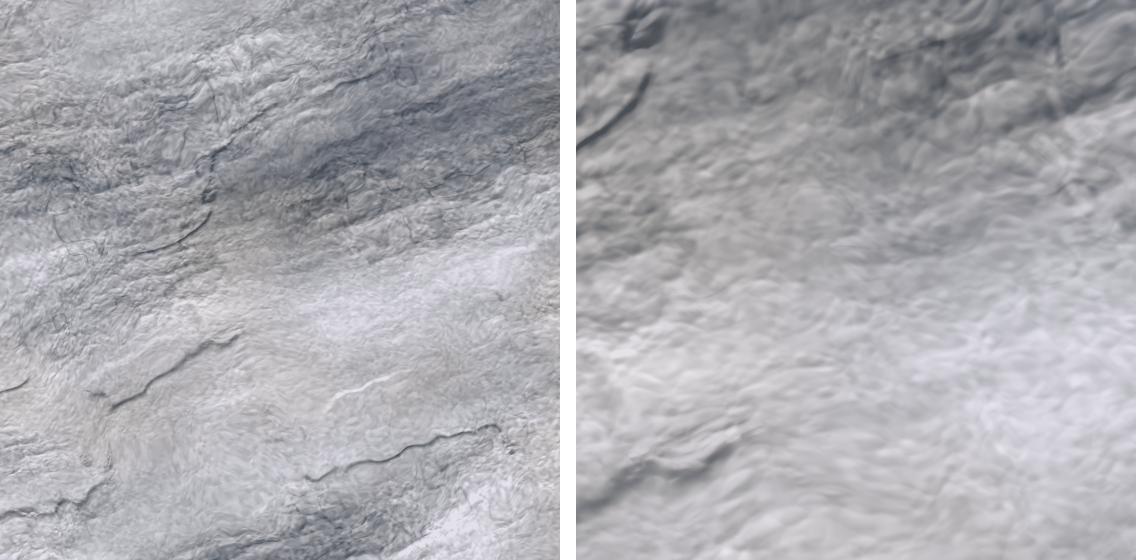
Left, the full canvas; right, a detail of the centre.
This texture is drawn by a Shadertoy shader. Its source:

```glsl
// Weathered, snow-dusted rock: broad slate and pale drifts crossed by slanted folds.
// A billowed height field, stretched along the slope and bent by noise, is lit from
// the upper left; tone patches, broken cracks, wind streaks and grit lie over it.

const float SLOPE_ANGLE  = 0.36;              // rise of the folds, radians
const float BEND         = 0.07;              // wander of the folds
const vec2  PATCH_SCALE  = vec2(2.3, 4.8);    // along, across the slope
const vec2  FOLD_SCALE   = vec2(5.5, 13.0);
const vec2  LEDGE_SCALE  = vec2(2.6, 8.0);
const vec2  CRUMB_SCALE  = vec2(27.0, 38.0);
const vec2  CRACKLE_SCALE = vec2(30.0, 46.0);
const vec2  STREAK_SCALE = vec2(12.0, 95.0);
const vec2  GRIT_SCALE   = vec2(150.0, 190.0);
const vec2  LIGHT_STEP   = vec2(-0.0012, 0.0025);
const float MEAN_TONE    = 0.655;
const float PATCH_GAIN   = 0.56;
const float RELIEF_GAIN  = 1.75;
const float RELIEF_LIMIT = 0.20;
const float LEDGE_DEPTH  = 0.26;
const float CRACK_GAIN   = 0.17;
const float CRACKLE_GAIN = 0.09;
const float STREAK_GAIN  = 0.14;
const float GRIT_GAIN    = 0.15;
const vec3  SLATE = vec3(0.465, 0.475, 0.500);
const vec3  STONE = vec3(0.635, 0.632, 0.645);
const vec3  SNOW  = vec3(0.825, 0.818, 0.845);
const vec3  WARMTH = vec3(0.014, 0.003, -0.020);

float hash(vec2 cell) {
    return fract(sin(dot(cell, vec2(127.1, 311.7))) * 43758.5453);
}

float noise(vec2 p) {
    vec2 cell = floor(p), f = fract(p);
    f = f * f * f * (f * (f * 6.0 - 15.0) + 10.0);
    float low  = mix(hash(cell), hash(cell + vec2(1, 0)), f.x);
    float high = mix(hash(cell + vec2(0, 1)), hash(cell + vec2(1, 1)), f.x);
    return mix(low, high, f.y);
}

float fbm(vec2 p) {
    float sum = 0.0, weight = 0.5;
    for (int i = 0; i < 4; i++) {
        sum += weight * noise(p);
        p = p * 2.03 + vec2(17.3, 9.1);
        weight *= 0.5;
    }
    return sum / 0.9375;
}

// Round tops parted by narrow creases.
float billow(vec2 p) {
    float n = 2.0 * noise(p) - 1.0;
    return sqrt(n * n + 0.003);
}

// Canvas position to bent (along, across) slope coordinates.
vec2 slopeCoords(vec2 p) {
    vec2 along = vec2(cos(SLOPE_ANGLE), sin(SLOPE_ANGLE));
    vec2 bend = vec2(noise(p * 3.1 + 4.0), noise(p * 3.1 + 31.0)) - 0.5;
    bend += 0.3 * (vec2(noise(p * 13.0 + 8.0), noise(p * 13.0 + 53.0)) - 0.5);
    bend += 0.1 * (vec2(noise(p * 41.0 + 2.0), noise(p * 41.0 + 77.0)) - 0.5);
    p += BEND * bend;
    return vec2(dot(p, along), dot(p, vec2(-along.y, along.x)));
}

// Signed distance-like value, zero on the ledges, and their broken presence.
vec2 ledgeAt(vec2 q) {
    float level = noise(q * LEDGE_SCALE + 40.0) + 0.12 * noise(q * 26.0) - 0.55;
    return vec2(level, smoothstep(0.38, 0.58, noise(q * vec2(3.5, 6.0) + 71.0)));
}

float height(vec2 p, float rough) {
    vec2 q = slopeCoords(p);

    // Large folds, strongest on rough ground, and sharp ledges
    float h = 0.40 * rough * billow(q * FOLD_SCALE + 3.0);
    h += 0.20 * rough * billow(q * FOLD_SCALE * 2.1 + 19.0);
    vec2 ledge = ledgeAt(q);
    h += LEDGE_DEPTH * ledge.y * smoothstep(-0.04, 0.04, ledge.x);

    // Crumbled surface
    vec2 c = q * CRUMB_SCALE;
    float weight = 0.13;
    for (int i = 0; i < 4; i++) {
        h += weight * (0.35 + 0.65 * rough) * billow(c);
        c = mat2(0.88, 0.47, -0.47, 0.88) * c * 1.75 + 11.7;
        weight *= 0.58;
    }
    return h;
}

void mainImage(out vec4 fragColor, in vec2 fragCoord) {
    vec2 p = fragCoord / iResolution.y;
    vec2 q = slopeCoords(p);

    // Broad drifts and bare patches
    float drift = fbm(q * PATCH_SCALE + 6.0) - 0.5;
    float rough = mix(0.3, 1.2, smoothstep(0.36, 0.62, fbm(q * vec2(3.0, 6.0) + 90.0)));
    float tone = MEAN_TONE + PATCH_GAIN * drift;

    // Relief lit from the upper left
    float slope = height(p, rough) - height(p + LIGHT_STEP, rough);
    tone += RELIEF_LIMIT * tanh(RELIEF_GAIN * slope / RELIEF_LIMIT);

    // Dark cracks under the ledges and a fine crackle on rough ground
    vec2 ledge = ledgeAt(q);
    float crack = 1.0 - smoothstep(0.0, 0.030, abs(ledge.x));
    tone -= CRACK_GAIN * crack * ledge.y * smoothstep(0.01, -0.04, slope);
    float crackle = 1.0 - smoothstep(0.0, 0.13, abs(noise(q * CRACKLE_SCALE + 61.0) - 0.5));
    tone -= CRACKLE_GAIN * crackle * rough * smoothstep(0.4, 0.7, noise(q * 17.0 + 5.0));

    // Wind streaks on the darker ground, grit everywhere
    float bare = smoothstep(0.06, -0.10, drift);
    tone += STREAK_GAIN * bare * (noise(q * STREAK_SCALE) - 0.5);
    tone += GRIT_GAIN * (0.5 + 0.5 * rough) * (noise(q * GRIT_SCALE) - 0.5);

    // Slate to stone to snow, with warm dusty areas
    float t = clamp((tone - SLATE.g) / (SNOW.g - SLATE.g), -0.5, 1.2);
    vec3 color = t < 0.46 ? mix(SLATE, STONE, t / 0.46)
                          : mix(STONE, SNOW, (t - 0.46) / 0.54);
    float dust = smoothstep(0.40, 0.66, fbm(p * vec2(2.6, 3.4) + 23.0));
    color += WARMTH * (dust - 0.4);

    fragColor = vec4(color, 1.0);
}
```
